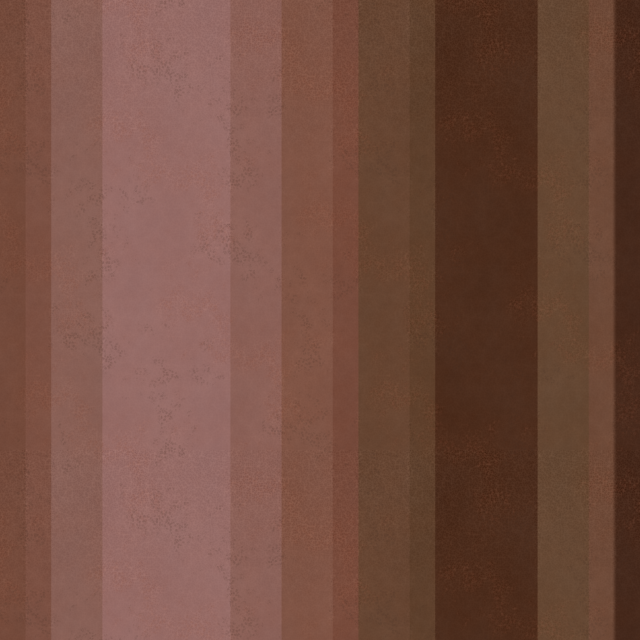
A WebGL 2 fragment shader for this texture:

```glsl
#version 300 es
precision highp float;

uniform vec2 u_resolution;
out vec4 fragColor;

const float TAU = 6.2831853;
const float UNITS = 25.0;               // stripe widths are whole units
const vec2 WEAR_TILE = vec2(0.547, 0.703);
const int STRIPES = 13;

const float STARTS[STRIPES] = float[STRIPES](
    0.0, 1.0, 2.0, 4.0, 9.0, 11.0, 13.0, 14.0, 16.0, 17.0, 21.0, 23.0, 24.0);

const vec3 COLOURS[STRIPES] = vec3[STRIPES](
    vec3(0.455, 0.29, 0.23), vec3(0.485, 0.315, 0.26), vec3(0.535, 0.375, 0.335),
    vec3(0.588, 0.42, 0.398), vec3(0.548, 0.38, 0.343), vec3(0.50, 0.33, 0.27),
    vec3(0.465, 0.29, 0.23), vec3(0.40, 0.27, 0.195), vec3(0.37, 0.25, 0.172),
    vec3(0.299, 0.176, 0.114), vec3(0.395, 0.278, 0.198), vec3(0.432, 0.29, 0.22),
    vec3(0.275, 0.16, 0.108));

const vec3 RUST = vec3(0.58, 0.34, 0.26);
const vec3 SOOT = vec3(0.25, 0.17, 0.13);

vec2 hash2(vec2 p) {
    vec3 q = fract(vec3(p.xyx) * vec3(0.1031, 0.1030, 0.0973));
    q += dot(q, q.yzx + 33.33);
    return fract((q.xx + q.yz) * q.zy);
}

// Distance to the nearest scattered point, repeating every `cells`
float cellular(vec2 p, vec2 cells) {
    vec2 id = floor(p * cells);
    vec2 f = fract(p * cells);
    float nearest = 2.0;
    for (int y = -1; y <= 1; y++) {
        for (int x = -1; x <= 1; x++) {
            vec2 o = vec2(x, y);
            nearest = min(nearest, length(o + hash2(mod(id + o, cells)) - f));
        }
    }
    return nearest;
}

// Layered sines; the integer matrix keeps them periodic over the unit square
float clouds(vec2 p, float phase) {
    vec2 q = p * TAU;
    float sum = 0.0;
    float amp = 0.5;
    for (int i = 0; i < 6; i++) {
        q = mat2(2.0, 1.0, -1.0, 2.0) * q + phase;
        sum += amp * sin(q.x + 1.4 * sin(q.y + phase));
        amp *= 0.68;
    }
    return sum;
}

// Stripe colour in rgb, closeness to a stripe edge in a
vec4 stripes(float x, float softness) {
    vec3 colour = COLOURS[0];
    float seam = 0.0;
    for (int i = 1; i < STRIPES; i++) {
        float edge = STARTS[i] / UNITS;
        float blur = i == STRIPES - 1 ? softness * 3.0 : softness;
        colour = mix(colour, COLOURS[i], smoothstep(edge - blur, edge + blur, x));
        seam = max(seam, 1.0 - smoothstep(0.0, 0.008, abs(x - edge)));
    }
    return vec4(colour, seam);
}

vec3 weather(vec3 colour, vec2 p, float seam) {
    float mottle = clouds(p, 1.7);
    float patches = clouds(p, 4.1);
    vec2 warped = p + 0.004 * vec2(mottle, patches);

    // Broad staining, with small blotches inside it
    float blotch = cellular(warped, vec2(29.0, 37.0)) - 0.45;
    float stain = cellular(warped, vec2(5.0, 6.0)) - 0.45;
    colour += 0.006 * mottle + 0.012 * blotch + 0.012 * stain;
    colour += vec3(0.005, -0.001, -0.004) * patches;

    // Two sizes of grain, rougher at the head of each wear tile and at seams
    float head = 1.0 - smoothstep(0.05, 0.4, p.y + 0.06 * mottle);
    float roughness = 0.014 + 0.026 * head + 0.026 * smoothstep(0.1, 1.0, patches);
    roughness += 0.025 * seam * smoothstep(-0.2, 0.7, mottle);
    float grain = cellular(p, vec2(170.0, 218.0)) + 0.6 * cellular(warped, vec2(83.0, 107.0));
    colour += roughness * (grain - 0.7) * vec3(1.1, 1.0, 0.9);

    // Faint ragged pits and rusty scuffs gathered in patches
    float pits = 1.0 - smoothstep(0.1, 0.6, cellular(warped, vec2(110.0, 141.0)));
    float scuffs = 1.0 - smoothstep(0.1, 0.6, cellular(warped, vec2(91.0, 117.0)));
    colour = mix(colour, SOOT, 0.17 * pits * smoothstep(0.3, 1.1, mottle - blotch));
    return mix(colour, RUST, 0.13 * scuffs * smoothstep(0.3, 1.1, patches - blotch));
}

void main() {
    vec2 uv = gl_FragCoord.xy / u_resolution;
    float softness = max(0.0014, 0.7 / u_resolution.x);
    vec4 stripe = stripes(uv.x, softness);

    // Wear repeats downward from the top edge
    vec2 wear = vec2(uv.x, 1.0 - uv.y) / WEAR_TILE;
    fragColor = vec4(weather(stripe.rgb, fract(wear), stripe.a), 1.0);
}
```
